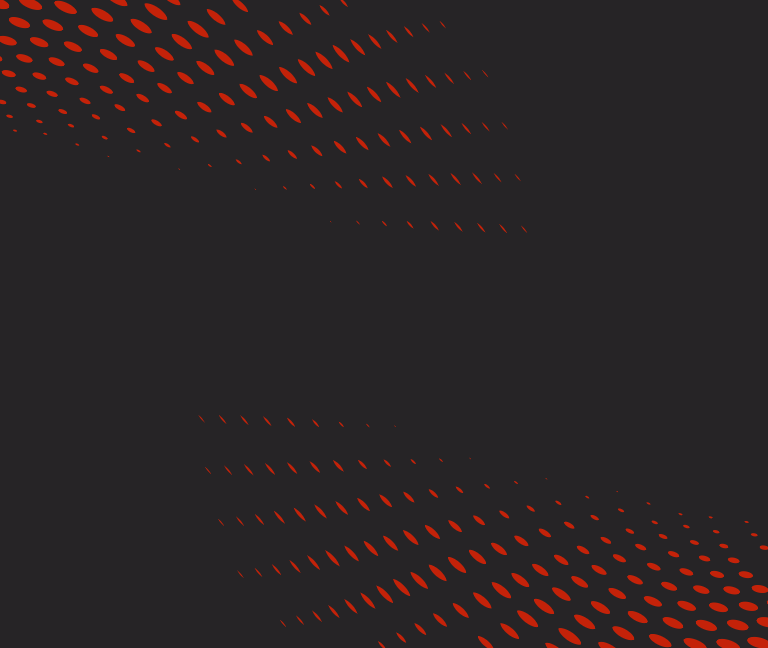
Give the GLSL for this background, as a WebGL 1 fragment shader.

```glsl
precision highp float;
// Two swept halftone fans of red slivers on charcoal, one the half-turn of the other.
// A bent lattice of rows and columns places each dot; its length, width and tilt
// follow from its lattice indices. The lower half is folded onto the upper one.

uniform vec2 u_resolution;

const float CANVAS_HEIGHT = 650.0;           // design units from top to bottom
const vec2 PIVOT = vec2(364.0, 325.0);       // centre of the half-turn
const vec3 CHARCOAL = vec3(0.15, 0.14, 0.15);
const vec3 RED = vec3(0.77, 0.135, 0.035);
const int ROWS = 13;
const int COLUMNS = 24;

// Horizontal place: a spine along row 4, with the other rows swept back from it.
float latticeX(float col, float row) {
  float stretch = max(col - 8.0, 0.0);
  float spine = 461.0 - 17.0 * col - 0.5 * stretch * stretch;
  float below = max(4.0 - row, 0.0);
  float above = max(row - 4.0, 0.0);
  float lean = 29.0 - 0.9 * col - 0.115 * col * col;
  float sweep = max(min(2.55 * (21.0 - col), 2.2 * col), 0.0);
  return spine + below * (lean - 3.2 * below) - above * (sweep + 1.1 * above);
}

// Vertical place, measured downward: row spacing tightens toward the left.
float latticeY(float col, float row) {
  float spacing = 52.0 + col * (-0.7 + col * (-0.115 + 0.003 * col));
  float ripple = 4.0 * smoothstep(0.0, 10.0, col) * sin(1.2 * (min(row, 6.0) - 0.8));
  return 230.0 - 0.6 * col - spacing * row + ripple;
}

// Signed distance to a sliver; roundness 0 gives pointed tips, 1 an ellipse.
float sliverDistance(vec2 p, vec2 halfSize, float tilt, float roundness) {
  float c = cos(tilt);
  float s = sin(tilt);
  vec2 q = abs(vec2(c * p.x + s * p.y, c * p.y - s * p.x));
  float t = q.x / halfSize.x;
  float profile = pow(max(1.0 - t * t, 0.0), mix(1.0, 0.5, roundness));
  return max(q.y - halfSize.y * profile, q.x - halfSize.x);
}

// Coverage of one lattice dot, fading in length toward both ends of its row.
float dotCoverage(vec2 p, float col, float row, float pixel) {
  float firstCol = clamp(4.0 * row - 15.0, 0.0, 5.0);
  float lastCol = min(8.0 + 3.0 * row, 15.8 + row);
  if (col < firstCol || col > lastCol) return 0.0;

  vec2 offset = p - vec2(latticeX(col, row), latticeY(col, row));
  if (dot(offset, offset) > 400.0) return 0.0;

  float size = min(12.0 + 3.0 * row, 28.0);
  size = min(size, 9.0 + 2.5 * (col - firstCol));
  size = min(size, 2.0 + 2.6 * (lastCol - col));
  float slimness = 0.12 + 0.0155 * col;
  float tilt = 0.87 - 0.0013 * col * col - 0.022 * max(row - 5.0, 0.0);
  vec2 halfSize = 0.5 * size * vec2(1.0, slimness);
  float d = sliverDistance(offset, halfSize, tilt, clamp(col / 18.0, 0.0, 1.0));
  return clamp(0.5 - d / pixel, 0.0, 1.0);
}

void main() {
  float pixel = CANVAS_HEIGHT / u_resolution.y;
  vec2 p = gl_FragCoord.xy * pixel;
  p.y = CANVAS_HEIGHT - p.y;

  // Fold the lower half onto the upper by a half-turn.
  if (p.y > PIVOT.y) p = 2.0 * PIVOT - p;

  float ink = 0.0;
  for (int j = 0; j < ROWS; j++) {
    for (int i = 0; i < COLUMNS; i++) {
      ink = max(ink, dotCoverage(p, float(i), float(j), pixel));
    }
  }
  gl_FragColor = vec4(mix(CHARCOAL, RED, ink), 1.0);
}
```
